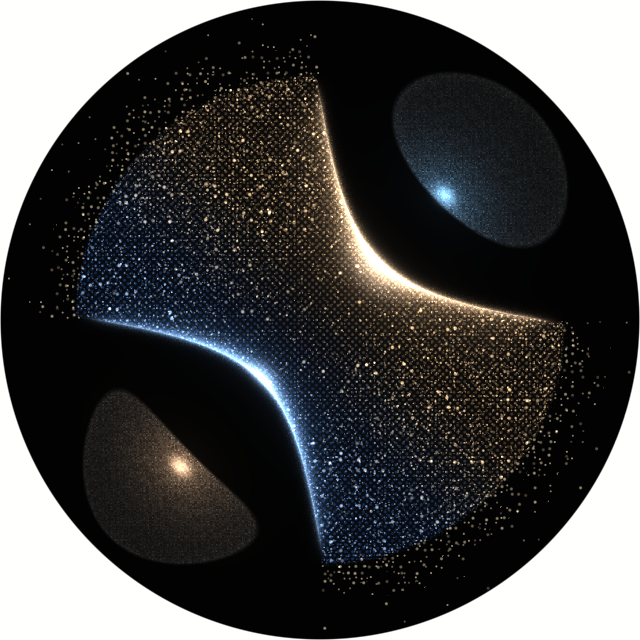
A WebGL 2 fragment shader for this background:

```glsl
#version 300 es
precision highp float;
// Dark disc with a saddle of glowing dust between two luminous arcs and two faint pods.
uniform vec2 u_resolution;
out vec4 fragColor;

float hash(vec2 p) {
    return fract(sin(dot(p, vec2(127.1, 311.7))) * 43758.5453);
}

// One jittered dot per cell, kept with the given chance
float specks(vec2 p, float cells, float chance) {
    vec2 g = p * cells;
    vec2 id = floor(g);
    vec2 center = 0.28 + 0.44 * vec2(hash(id + 7.0), hash(id + 19.0));
    float dotShape = smoothstep(0.3, 0.07, length(fract(g) - center));
    return step(hash(id), chance) * dotShape * (0.35 + 0.65 * hash(id + 31.0));
}

// Bean-shaped pod: a is the distance along the diagonal, v runs across it
vec3 pod(vec2 p, float a, float v, float middle, float halfWidth, float bend, float core, vec3 tint) {
    vec2 q = vec2((a + bend * v * v - middle) / halfWidth, v / 0.163);
    float r = length(q);
    float inside = smoothstep(1.025, 0.96, r);
    float grain = 0.55 + 0.5 * hash(floor(p * 420.0)) + 0.8 * specks(p, 170.0, 0.5);
    float rim = 0.035 * exp(-abs(r - 0.97) * 14.0);
    float coreDistance = length(vec2(a - core, v * 0.7));
    float wash = 0.42 * exp(-coreDistance / 0.04) + 0.16 * exp(-max(q.x + 1.0, 0.0) * 1.6 - abs(v) * 7.0);
    vec3 light = (vec3(0.075) + rim + tint * wash) * grain * inside;
    light += tint * 0.10 * exp(-coreDistance / 0.035);
    return light + (tint + 0.3) * 0.7 * exp(-pow(coreDistance / 0.012, 2.0));
}

void main() {
    vec2 p = (gl_FragCoord.xy - 0.5 * u_resolution) / min(u_resolution.x, u_resolution.y);
    float r = length(p);
    float u = (p.x + p.y) * 0.70711;
    float v = (p.x - p.y) * 0.70711;
    vec3 warm = vec3(1.0, 0.80, 0.58);
    vec3 blue = vec3(0.42, 0.65, 0.92);
    float warmth = smoothstep(-0.13, 0.09, u);

    // Hyperbolic sides of the saddle; edge is positive inside
    float side = sqrt(0.0172 + 0.714 * v * v);
    float edge = (side - abs(u)) / length(vec2(1.0, 0.714 * v / side));
    float disc = smoothstep(0.386, 0.376, r);
    float body = disc * smoothstep(-0.002, 0.003, edge);

    // Lattice of faint dots over a deep blue middle
    vec3 color = vec3(0.008);
    float lattice = smoothstep(0.45, 0.1, length(fract(vec2(u, v) * 125.0) - 0.5));
    vec3 tone = mix(blue * vec3(0.65, 0.8, 1.0), warm, warmth);
    color += body * mix(vec3(0.018, 0.030, 0.055), vec3(0.035, 0.029, 0.024), warmth);
    color += body * tone * lattice * (0.17 + 0.12 * hash(floor(p * 90.0)));

    // Scattered sparks, denser away from the middle
    float density = 0.10 + 0.26 * smoothstep(0.03, 0.2, abs(v));
    float sparks = 0.0;
    for (int i = 0; i < 4; i++) {
        float k = float(i);
        vec2 shifted = p + vec2(3.1, 5.7) * (k + 1.0);
        sparks += specks(shifted, 72.0 + 32.0 * k, density * (0.5 + 0.27 * k)) * (0.95 - 0.15 * k);
    }
    color += body * mix(vec3(0.62, 0.73, 0.86), vec3(1.0, 0.84, 0.62), smoothstep(-0.2, 0.04, u)) * sparks;

    // Loose dust beyond the rounded ends, limited to two quadrants
    float quadrants = smoothstep(0.001, -0.001, p.x * p.y / max(r, 0.01));
    float fade = smoothstep(0.465, 0.38, r) * smoothstep(0.37, 0.385, r);
    float dust = specks(p + 9.0, 82.0, 0.65 * fade) + specks(p + 4.0, 118.0, 0.5 * fade);
    color += quadrants * vec3(0.82, 0.74, 0.59) * dust * 0.75;
    float rimDust = specks(p + 2.0, 165.0, 0.8) * exp(-abs(r - 0.379) / 0.004);
    color += quadrants * tone * rimDust * 0.55;

    // Luminous arcs with grainy inner bloom and a soft outer haze
    float upper = step(0.0, u);
    vec3 arcColor = mix(blue, warm, upper);
    float along = exp(-pow(abs(v) / 0.17, 2.0));
    float ends = smoothstep(0.275, 0.22, abs(v)) * smoothstep(0.395, 0.37, r);
    float inward = max(edge, 0.0);
    float outward = max(-edge, 0.0);
    float grain = 0.45 + 0.5 * hash(floor(p * 400.0)) + 0.9 * specks(p + 6.0, 190.0, 0.7);
    float bloom = exp(-inward / mix(0.020, 0.031, upper)) * exp(-outward / 0.005);
    color += arcColor * bloom * grain * ends * (0.22 + 0.62 * along);
    float line = exp(-inward / (0.003 + 0.006 * along)) * exp(-outward / 0.0025);
    color += (arcColor * 0.6 + 0.4) * line * ends * (0.35 + 0.75 * along);
    float flare = exp(-pow(length(vec2(edge * 1.5, v)) / mix(0.028, 0.055, upper), 2.0));
    color += (arcColor * 0.5 + 0.5) * flare * exp(-outward / 0.006) * 0.65;
    color += arcColor * 0.13 * exp(-outward / 0.022) * step(edge, 0.0) * exp(-pow(v / 0.11, 2.0));

    // Pods on either side, each lit from its inner edge
    color += pod(p, u, v, 0.365, 0.105, 0.6, 0.276, vec3(0.38, 0.64, 0.86));
    color += pod(p, -u, v - 0.008, 0.381, 0.092, 2.2, 0.316, vec3(0.86, 0.66, 0.48));

    // White surround outside the disc
    color = mix(min(color, 1.0), vec3(1.0, 1.0, 0.995), smoothstep(0.4975, 0.5005, r));
    fragColor = vec4(color, 1.0);
}
```
